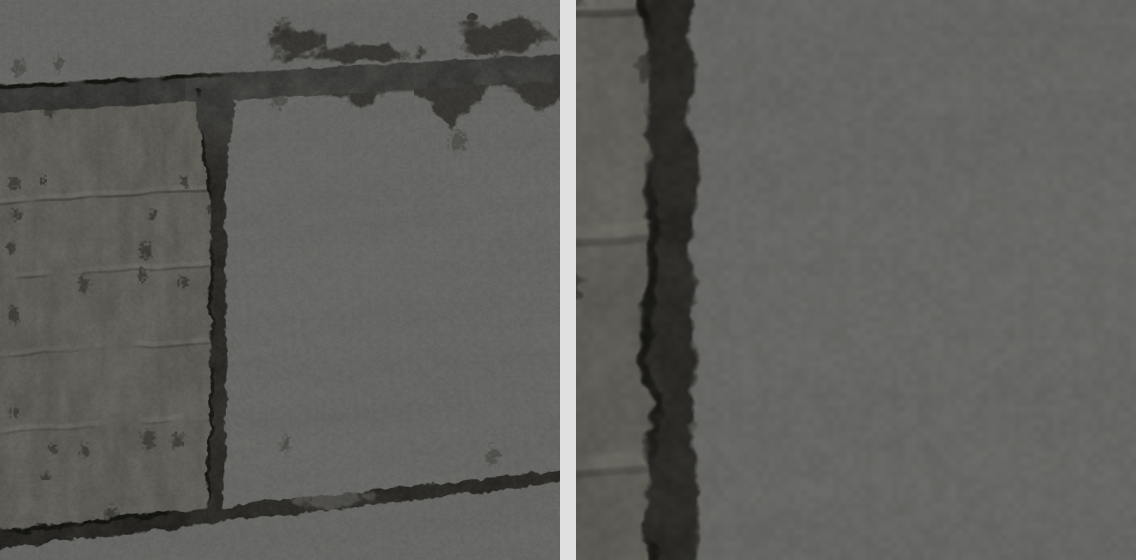
Left, the full canvas; right, a detail of the centre.
Reproduce this texture procedurally as a WebGL 1 fragment shader.

```glsl
precision highp float;
// Weathered wall of large pale blocks with rough, slightly tilted mortar joints.
// Joints are noisy band distances; damp stains, drips, pits, scored lines and
// fine grain are layered over the block faces.
uniform vec2 u_resolution;

const vec3 PALE_BLOCK = vec3(0.400, 0.400, 0.390);
const vec3 WARM_BLOCK = vec3(0.365, 0.360, 0.335);
const vec3 MORTAR_LIGHT = vec3(0.240, 0.240, 0.230);
const vec3 MORTAR_DARK = vec3(0.175, 0.170, 0.157);
const vec3 DAMP = vec3(0.190, 0.185, 0.170);
const vec3 CREVICE = vec3(0.080, 0.080, 0.065);

float hash(vec2 p) {
  return fract(sin(dot(p, vec2(127.1, 311.7))) * 43758.547);
}

float noise(vec2 p) {
  vec2 i = floor(p), f = fract(p);
  f = f * f * (3.0 - 2.0 * f);
  return mix(mix(hash(i), hash(i + vec2(1.0, 0.0)), f.x),
             mix(hash(i + vec2(0.0, 1.0)), hash(i + 1.0), f.x), f.y);
}

float fbm(vec2 p) {
  float sum = 0.0, amp = 0.5;
  for (int i = 0; i < 4; i++) {
    sum += amp * noise(p);
    p = p * 2.1 + 17.3;
    amp *= 0.5;
  }
  return sum;
}

// Soft line of the given half width around d = 0
float line(float d, float halfWidth) {
  return 1.0 - smoothstep(halfWidth * 0.4, halfWidth + 0.002, abs(d));
}

// Ragged elliptical patch
float stain(vec2 p, vec2 center, vec2 radius) {
  float edge = length((p - center) / radius) + 1.5 * (fbm(p * 45.0) - 0.47);
  return 1.0 - smoothstep(0.65, 1.1, edge);
}

// Triangular damp runs hanging below a joint edge
float drips(vec2 p, float below) {
  float depth = 0.0;
  for (int i = 0; i < 3; i++) {
    float k = float(i);
    float tent = 1.0 - abs(p.x - 0.645 - 0.163 * k) / (0.055 + 0.015 * k);
    depth = max(depth, tent * (0.025 + 0.045 * sin(k * 1.3)));
  }
  depth += 0.04 * (fbm(p * 50.0) - 0.47) * step(0.001, depth);
  return 1.0 - smoothstep(-0.005, 0.007, below - depth);
}

// Scattered pits, one candidate per cell
float pits(vec2 p, float cells, float density) {
  vec2 cell = floor(p * cells), f = fract(p * cells);
  vec2 center = 0.3 + 0.4 * vec2(hash(cell), hash(cell + 7.1));
  float radius = mix(0.08, 0.24, hash(cell + 3.7));
  float d = length((f - center) * vec2(1.0, 0.75)) + 0.2 * (noise(p * 220.0) - 0.5);
  return step(1.0 - density, hash(cell + 11.9)) * (1.0 - smoothstep(radius * 0.5, radius + 0.06, d));
}

// Tilted scored lines across the worn block
float scores(vec2 p) {
  float mark = 0.0;
  for (int i = 0; i < 4; i++) {
    float k = float(i);
    float d = p.y - (0.635 - 0.137 * k + 0.065 * p.x + 0.006 * noise(vec2(p.x * 25.0, k)));
    mark += line(d, 0.002) * (0.8 - 0.13 * k) - 0.3 * line(d - 0.006, 0.005);
  }
  return mark * smoothstep(0.15, 0.55, noise(p * 18.0));
}

void main() {
  vec2 p = gl_FragCoord.xy / u_resolution;
  float rough = 0.016 * (fbm(p * 42.0) - 0.47) + 0.004 * (noise(p * 150.0) - 0.5);

  // Signed distances to the three joints
  float upperY = p.y - 0.822 - 0.057 * p.x;
  float lowerY = p.y - 0.037 - 0.112 * p.x;
  float postX = p.x - 0.382 - 0.008 * sin(3.6 * p.y);
  float postHalf = 0.015 + 0.019 * smoothstep(0.66, 0.83, p.y);
  float upper = abs(upperY) - 0.024 + rough * 0.5;
  float lower = abs(lowerY) - mix(0.016, 0.011, p.x) + rough;
  float post = max(abs(postX) - postHalf + rough, max(upperY, -lowerY));
  float mortar = 1.0 - smoothstep(-0.002, 0.002, min(min(upper, lower), post));

  // Block faces
  float course = step(upperY, 0.0) * step(0.0, lowerY);
  float worn = course * step(postX, 0.0);
  vec3 color = mix(PALE_BLOCK, WARM_BLOCK, worn);
  color *= 1.0 + 0.06 * (fbm(vec2(p.x * 3.0, (p.y - 0.08 * p.x) * 24.0)) - 0.47);
  color *= 1.0 + worn * 0.22 * (fbm(p * vec2(45.0, 18.0)) - 0.47);
  color *= 1.0 - worn * 0.28 * scores(p);
  color = mix(color, DAMP, worn * 0.65 * pits(p, 17.0, 0.12 + 0.12 * p.y));
  color = mix(color, DAMP, (1.0 - worn) * 0.4 * pits(p, 13.0, 0.04));

  // Damp marks above and below the upper joint
  float damp = stain(p, vec2(0.53, 0.922), vec2(0.052, 0.031));
  damp = max(damp, stain(p, vec2(0.63, 0.904), vec2(0.12, 0.017)));
  damp = max(damp, stain(p, vec2(0.89, 0.935), vec2(0.085, 0.034)));
  damp = max(damp, stain(p, vec2(0.845, 0.97), vec2(0.014, 0.007)));
  damp *= step(0.0, upperY);
  damp = max(damp, drips(p, -upperY - 0.024) * course * step(0.58, p.x));
  color = mix(color, DAMP, 0.85 * damp);

  // Mortar, with a pale smear on the lower joint
  vec3 fill = mix(MORTAR_DARK, MORTAR_LIGHT, smoothstep(0.68, 0.83, p.y));
  fill *= 1.0 + 0.5 * (fbm(p * 30.0) - 0.47) - 0.12 * step(p.x, 0.33);
  color = mix(color, fill, mortar);
  color = mix(color, PALE_BLOCK, 0.55 * stain(p, vec2(0.59, 0.112), vec2(0.07, 0.02)));

  // Open crevices along the joint edges
  float gap = line(upperY - 0.022 + rough * 0.5, 0.004) * (1.0 - smoothstep(0.3, 0.5, p.x));
  gap = max(gap, course * line(postX + postHalf - 0.002 - rough, 0.003) * 0.8);
  gap = max(gap, line(lowerY - 0.012 + rough, 0.004) * (1.0 - smoothstep(0.34, 0.42, p.x)));
  color = mix(color, CREVICE, gap * smoothstep(0.15, 0.5, noise(p * 22.0)));

  color += 0.026 * (noise(p * 260.0) - 0.5) + 0.014 * (noise(p * 120.0) - 0.5);
  gl_FragColor = vec4(color, 1.0);
}
```
